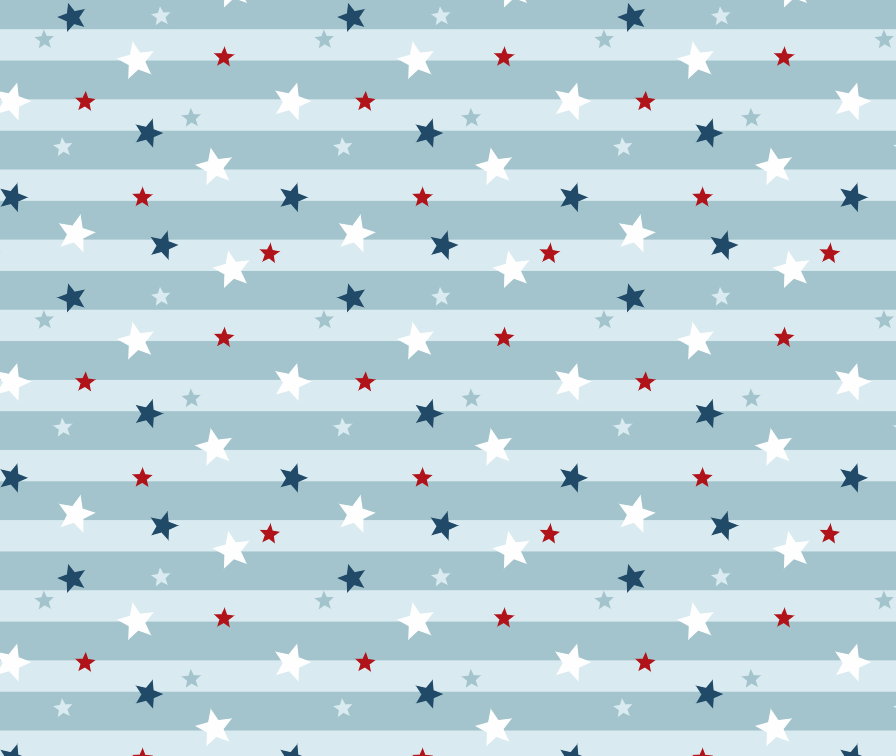
Reproduce this pattern procedurally as a Shadertoy shader.

```glsl
const float TILE = 240.0;
const float PI = 3.14159;

// Star centres within one tile, y down, grouped by kind
const vec2 CENTRES[17] = vec2[17](
    vec2(117, 52), vec2(10, 87), vec2(184, 143), vec2(65, 200), vec2(199, 231),
    vec2(62, 15), vec2(127, 114), vec2(11, 169), vec2(140, 210),
    vec2(192, 49), vec2(73, 87), vec2(122, 169), vec2(231, 217),
    vec2(138, 14), vec2(54, 126),
    vec2(38, 34), vec2(164, 101));

// Clockwise tilt of each star
const float TILTS[17] = float[17](
    -0.2, 0.28, -0.2, 0.24, -0.2,
    -0.28, 0.3, 0.3, 0.28,
    0.06, 0.06, 0.03, 0.1,
    -0.1, -0.1,
    -0.06, -0.06);

// Signed distance to the edge lines of a five-pointed star
float starDistance(vec2 p, float radius, float tilt) {
    float sector = 2.0 * PI / 5.0;
    float angle = mod(atan(p.x, p.y) - tilt + 0.5 * sector, sector) - 0.5 * sector;
    vec2 folded = length(p) * vec2(abs(sin(angle)), cos(angle));
    vec2 tip = vec2(0.0, radius);
    vec2 notch = 0.45 * radius * vec2(sin(PI / 5.0), cos(PI / 5.0));
    vec2 edge = notch - tip;
    return dot(folded - tip, normalize(vec2(-edge.y, edge.x)));
}

float coverage(float dist, float pixel) {
    return 1.0 - smoothstep(-0.6 * pixel, 0.6 * pixel, dist);
}

void mainImage(out vec4 fragColor, in vec2 fragCoord) {
    vec2 uv = fragCoord / iResolution.xy;
    vec2 p = vec2(uv.x, 1.0 - uv.y) * vec2(3.2, 2.695) * TILE;
    float pixel = 3.2 * TILE / iResolution.x;

    vec3 teal = vec3(0.64, 0.77, 0.80);
    vec3 pale = vec3(0.85, 0.92, 0.94);
    vec3 white = vec3(0.995);
    vec3 navy = vec3(0.13, 0.29, 0.41);
    vec3 red = vec3(0.69, 0.08, 0.10);

    // Four pale stripes per tile
    float stripe = abs(mod(p.y - 38.4 + 30.0, 60.0) - 30.0) - 13.4;
    vec3 color = mix(teal, pale, coverage(stripe, pixel));

    // Scattered stars, wrapped across tile borders
    for (int i = 0; i < 17; i++) {
        vec2 offset = p - CENTRES[i];
        offset -= TILE * round(offset / TILE);
        offset.y = -offset.y;
        float radius = i < 5 ? 17.0 : i < 9 ? 13.0 : i < 13 ? 9.2 : 8.7;
        vec3 tint = i < 5 ? white : i < 9 ? navy : i < 13 ? red : i < 15 ? pale : teal;
        color = mix(color, tint, coverage(starDistance(offset, radius, TILTS[i]), pixel));
    }

    fragColor = vec4(color, 1.0);
}
```
